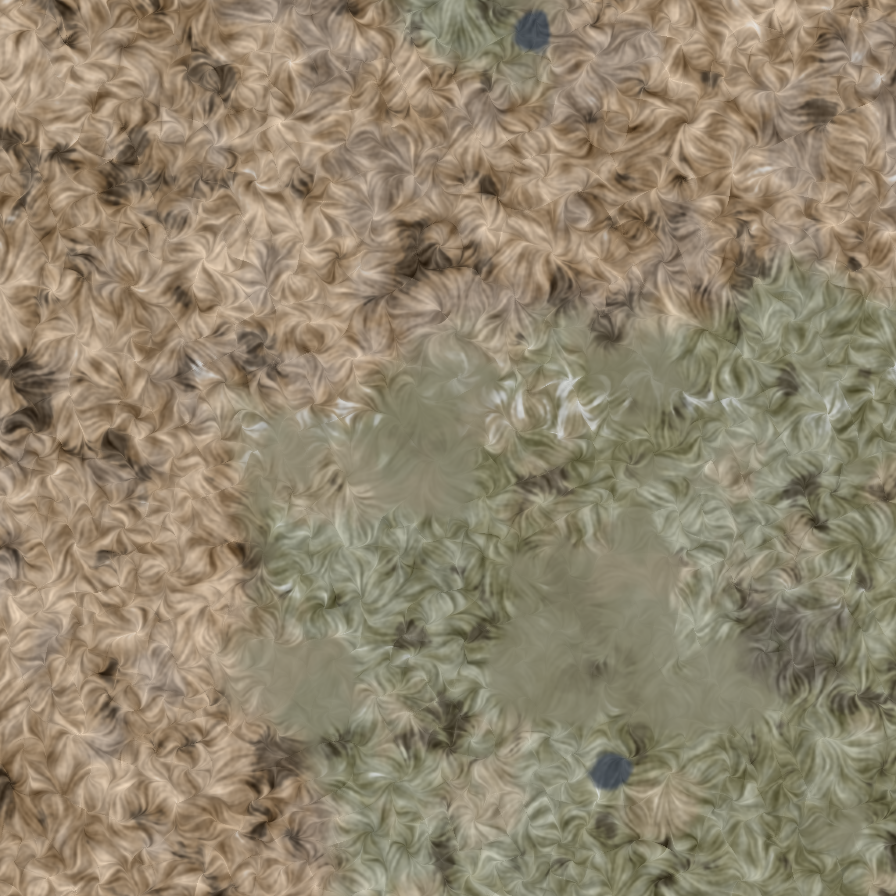
Give the GLSL for this texture, as a Shadertoy shader.

```glsl
// Aerial view of dry straw grass meeting mossy green ground, with pale grit and dark stones.

const vec3 STRAW = vec3(0.685, 0.605, 0.515);
const vec3 BROWN = vec3(0.545, 0.445, 0.330);
const vec3 MAUVE = vec3(0.545, 0.500, 0.465);
const vec3 SAGE  = vec3(0.570, 0.575, 0.500);
const vec3 OLIVE = vec3(0.480, 0.470, 0.350);
const vec3 SOIL  = vec3(0.300, 0.270, 0.235);
const vec3 GRIT  = vec3(0.740, 0.750, 0.755);
const vec3 STONE = vec3(0.250, 0.280, 0.315);

const int   HALF_STEPS = 6;
const float STEP_LENGTH = 0.0021;

float hash(vec2 cell) {
    vec3 q = fract(cell.xyx * 0.1031);
    q += dot(q, q.yzx + 33.33);
    return fract((q.x + q.y) * q.z);
}

float noise(vec2 p) {
    vec2 i = floor(p), f = fract(p);
    f = f * f * (3.0 - 2.0 * f);
    float low  = mix(hash(i), hash(i + vec2(1, 0)), f.x);
    float high = mix(hash(i + vec2(0, 1)), hash(i + vec2(1, 1)), f.x);
    return mix(low, high, f.y);
}

vec2 turn(vec2 v, float angle) {
    float c = cos(angle), s = sin(angle);
    return vec2(c * v.x - s * v.y, s * v.x + c * v.y);
}

float fbm(vec2 p) {
    float sum = 0.0, weight = 0.5;
    for (int i = 0; i < 4; i++) {
        sum += weight * noise(p);
        p = turn(p, 0.65) * 2.03 + 17.3;
        weight *= 0.5;
    }
    return sum / 0.9375;
}

// Height of the grass tufts; blades lean down its slope.
float tuftHeight(vec2 p) {
    return 0.65 * noise(turn(p, 0.5) * 15.0 + 3.0) + 0.35 * noise(turn(p, 1.2) * 36.0 + 40.0);
}

vec2 bladeDirection(vec2 p) {
    const float e = 0.004;
    float h = tuftHeight(p);
    vec2 slope = vec2(tuftHeight(p + vec2(e, 0)) - h, tuftHeight(p + vec2(0, e)) - h);
    return turn(slope / (length(slope) + 1e-5), 0.5);
}

// Noise smeared along the blades: x is fine light and dark, y is broader tint.
vec2 blades(vec2 p) {
    vec2 sum = vec2(0.0);
    for (int side = -1; side <= 1; side += 2) {
        vec2 q = p;
        for (int i = 0; i < HALF_STEPS; i++) {
            sum += vec2(noise(q * 250.0), noise(q * 105.0 + 71.0));
            q += float(side) * STEP_LENGTH * bladeDirection(q);
        }
    }
    sum /= float(2 * HALF_STEPS);
    return (sum - 0.5) / vec2(0.09, 0.14);
}

// Soft round patch with a ragged outline.
float patchMask(vec2 p, vec2 centre, float radius, float softness, float ragged) {
    float d = length(p - centre) - radius + ragged * (fbm(p * 32.0) - 0.5);
    return 1.0 - smoothstep(-softness, softness, d);
}

// Positive inside the mossy ground, negative in the straw.
float mossField(vec2 p) {
    float leftEdge = 0.27 + 0.15 * smoothstep(0.25, 0.05, p.y);
    float topEdge = 0.51 + 0.19 * p.x;
    float field = min(p.x - leftEdge, topEdge - p.y);
    field = max(field, 0.11 - length(p - vec2(0.50, 1.02)));
    return field + 0.17 * (fbm(p * 8.0 + 5.0) - 0.5);
}

void mainImage(out vec4 fragColor, in vec2 fragCoord) {
    vec2 p = fragCoord / iResolution.y;
    vec2 blade = blades(p);
    float tuft = tuftHeight(p) - 0.5;
    float broad = fbm(p * 7.0 + 21.0) - 0.5;
    float clump = fbm(p * 24.0 + 9.0) - 0.5;
    float field = mossField(p);
    float moss = smoothstep(-0.035, 0.045, field);

    // Worn, smooth areas lie inside the moss
    float worn = moss * smoothstep(0.53, 0.63, fbm(p * 8.5 + 63.0));
    float detail = 1.0 - 0.8 * worn;

    // Straw and moss tints
    float tint = detail * 0.16 * blade.y + 0.8 * clump;
    vec3 straw = mix(BROWN, STRAW, smoothstep(-0.55, 0.45, tint + tuft * 0.5 + broad * 0.4));
    float greyness = smoothstep(0.0, 0.22, fbm(p * 17.0 + 88.0) - 0.5 + 0.15 * (p.x - 0.4));
    straw = mix(straw, MAUVE, 0.55 * greyness);
    vec3 green = mix(OLIVE, SAGE, smoothstep(-0.5, 0.4, tint + broad));
    green = mix(green, STRAW, 0.55 * smoothstep(0.06, 0.24, fbm(p * 11.0 + 37.0) - 0.5));
    vec3 colour = mix(straw, green, moss);
    colour = mix(colour, vec3(0.515, 0.500, 0.415), 0.55 * worn);

    // Dark gaps between tufts and one bare hollow
    float gaps = smoothstep(0.13, 0.30, -clump - 0.35 * tuft - 0.02 * blade.x);
    colour = mix(colour, SOIL, 0.6 * gaps * detail);
    float hollow = patchMask(p, vec2(0.89, 0.29), 0.055, 0.035, 0.11);
    colour = mix(colour, SOIL + 0.06, 0.72 * hollow);

    // Light and shade on the blades
    float light = 0.050 * blade.x + 0.018 * blade.y + 0.10 * tuft + 0.09 * clump;
    colour += detail * light * mix(vec3(1.04, 1.0, 0.94), vec3(0.9), moss);

    // Pale grit gathered along the upper moss edge, sparse elsewhere
    float ridge = 0.50 + 0.07 * p.x + 0.06 * (noise(p * 7.0) - 0.5);
    float band = exp(-pow((p.y - ridge) / 0.035, 2.0)) * smoothstep(0.2, 0.4, p.x);
    float gritAmount = 0.30 * band + 0.7 * (fbm(p * 15.0 + 51.0) - 0.5) + 0.11 * blade.y;
    float grit = smoothstep(0.32, 0.55, gritAmount + 0.04 * blade.x);
    colour = mix(colour, GRIT + 0.04 * blade.x, 0.75 * grit * detail);

    // Two dark stones
    float stones = max(patchMask(p, vec2(0.595, 0.965), 0.021, 0.005, 0.025),
                       patchMask(p, vec2(0.683, 0.140), 0.019, 0.005, 0.025));
    colour = mix(colour, STONE + 0.02 * blade.x, 0.9 * stones);

    fragColor = vec4(clamp(colour, 0.0, 1.0), 1.0);
}
```
